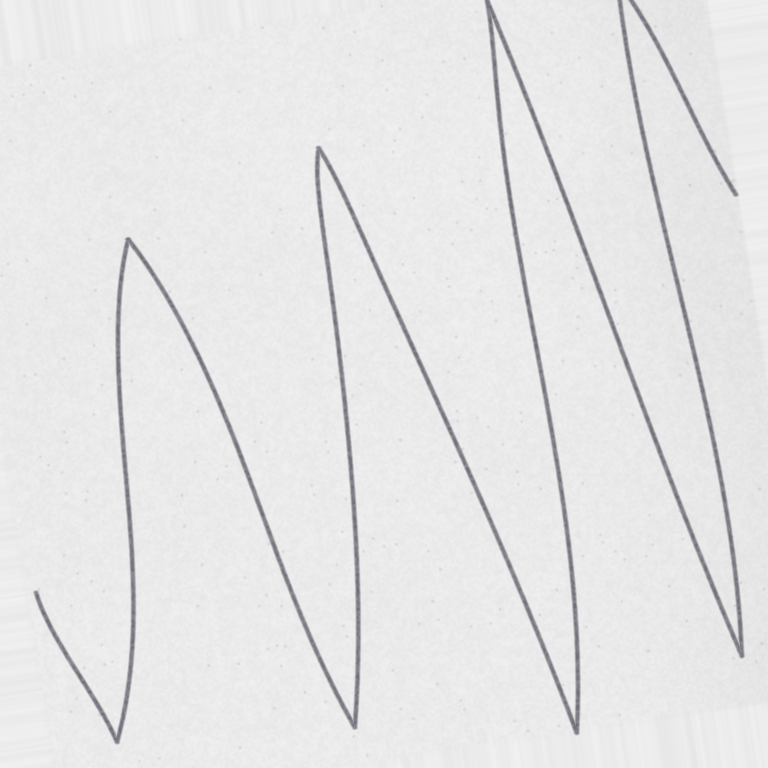
A three.js fragment shader for this pattern:

```glsl
varying vec2 vUv;

const vec3 PAPER = vec3(0.920, 0.920, 0.921);
const vec3 INK = vec3(0.49, 0.485, 0.52);
const float INK_CORE = 0.0009;      // half width of the solid line
const float INK_EDGE = 0.0048;      // distance where the line has faded out
const float HOOK_DECAY = 12.0;      // how quickly a bend below a peak relaxes
const float TILT = 0.157;           // rotation of the sheet, in radians
const vec2 SHEET_MIN = vec2(0.069, -0.070);
const vec2 SHEET_MAX = vec2(1.063, 0.904);
const float FINE_GRAIN = 290.0;
const float COARSE_GRAIN = 105.0;
const float GRAIN_AMOUNT = 0.040;
const float STREAK_AMOUNT = 0.050;
const float SPECK_CELLS = 75.0;

float hash(vec2 p) {
  vec3 q = fract(vec3(p.xyx) * 0.1031);
  q += dot(q, q.yzx + 33.33);
  return fract((q.x + q.y) * q.z);
}

float noise(vec2 p) {
  vec2 cell = floor(p);
  vec2 f = fract(p);
  f = f * f * (3.0 - 2.0 * f);
  float low = mix(hash(cell), hash(cell + vec2(1.0, 0.0)), f.x);
  float high = mix(hash(cell + vec2(0.0, 1.0)), hash(cell + 1.0), f.x);
  return mix(low, high, f.y);
}

// Cubic through four values at t = 0, 1/3, 2/3, 1, plus a bend near the top
float strokeX(float t, vec4 xs, float hook) {
  float a = 1.0 - 3.0 * t;
  float b = 2.0 - 3.0 * t;
  float c = 1.0 - t;
  vec4 weights = vec4(0.5 * a * b * c, 4.5 * t * b * c,
                      -4.5 * t * a * c, 0.5 * t * a * b);
  return dot(weights, xs) + hook * t * exp(-HOOK_DECAY * t);
}

// Approximate distance to a steep stroke running from top to bottom
float stroke(vec2 p, float top, float bottom, vec4 xs, float hook) {
  float stepT = 0.01;
  float span = top - bottom;
  float t = clamp((top - p.y) / span, 0.0, 1.0);
  float x = strokeX(t, xs, hook);
  float slope = (strokeX(t + stepT, xs, hook) - x) / (stepT * span);
  float across = (p.x - x) / sqrt(1.0 + slope * slope);
  float beyond = p.y - clamp(p.y, bottom, top);
  return length(vec2(across, beyond));
}

float zigzag(vec2 p) {
  float d = stroke(p, 0.228, 0.034, vec4(0.047, 0.077, 0.117, 0.1525), 0.0);
  d = min(d, stroke(p, 0.688, 0.034, vec4(0.167, 0.157, 0.173, 0.1525), -0.04));
  d = min(d, stroke(p, 0.688, 0.053, vec4(0.167, 0.285, 0.366, 0.462), 0.05));
  d = min(d, stroke(p, 0.807, 0.053, vec4(0.415, 0.441, 0.463, 0.462), -0.18));
  d = min(d, stroke(p, 0.807, 0.046, vec4(0.415, 0.534, 0.648, 0.751), 0.13));
  d = min(d, stroke(p, 1.0, 0.046, vec4(0.634, 0.673, 0.7305, 0.751), 0.15));
  d = min(d, stroke(p, 1.0, 0.146, vec4(0.634, 0.746, 0.852, 0.966), 0.0));
  d = min(d, stroke(p, 1.0, 0.146, vec4(0.807, 0.862, 0.928, 0.966), 0.0));
  return min(d, stroke(p, 1.0, 0.747, vec4(0.8216, 0.870, 0.9115, 0.958), 0.0));
}

// Sparse small dark flecks
float specks(vec2 p) {
  vec2 q = p * SPECK_CELLS;
  vec2 cell = floor(q);
  vec2 center = 0.3 + 0.4 * vec2(hash(cell + 17.0), hash(cell + 41.0));
  float dotMask = 1.0 - smoothstep(0.05, 0.25, length(fract(q) - center));
  return dotMask * step(0.95, hash(cell + 73.0));
}

void main() {
  // Tilted sheet; clamping stretches its border grain into streaks
  float c = cos(TILT);
  float s = sin(TILT);
  vec2 sheet = vec2(c * vUv.x + s * vUv.y, c * vUv.y - s * vUv.x);
  vec2 onSheet = clamp(sheet, SHEET_MIN, SHEET_MAX);
  float outside = smoothstep(0.0, 0.006, length(sheet - onSheet));

  // Paper grain and shading
  vec2 grainPos = onSheet + 1.0;
  float fine = noise(grainPos * FINE_GRAIN) - 0.5;
  float coarse = noise(grainPos * COARSE_GRAIN) - 0.5;
  float grain = GRAIN_AMOUNT * (0.65 * fine + 0.35 * coarse);
  float streaks = STREAK_AMOUNT * (0.4 * fine + 0.6 * coarse);
  float shade = -0.022 * smoothstep(0.82, 1.06, sheet.x);
  shade += 0.008 * (noise(grainPos * 7.0) - 0.5) - 0.06 * specks(grainPos);
  vec3 color = PAPER + mix(grain + shade, streaks + 0.006, outside);

  // Pencil line
  float line = 1.0 - smoothstep(INK_CORE, INK_EDGE, zigzag(vUv));
  vec3 ink = INK + 0.12 * fine;
  gl_FragColor = vec4(mix(color, ink, line), 1.0);
}
```
